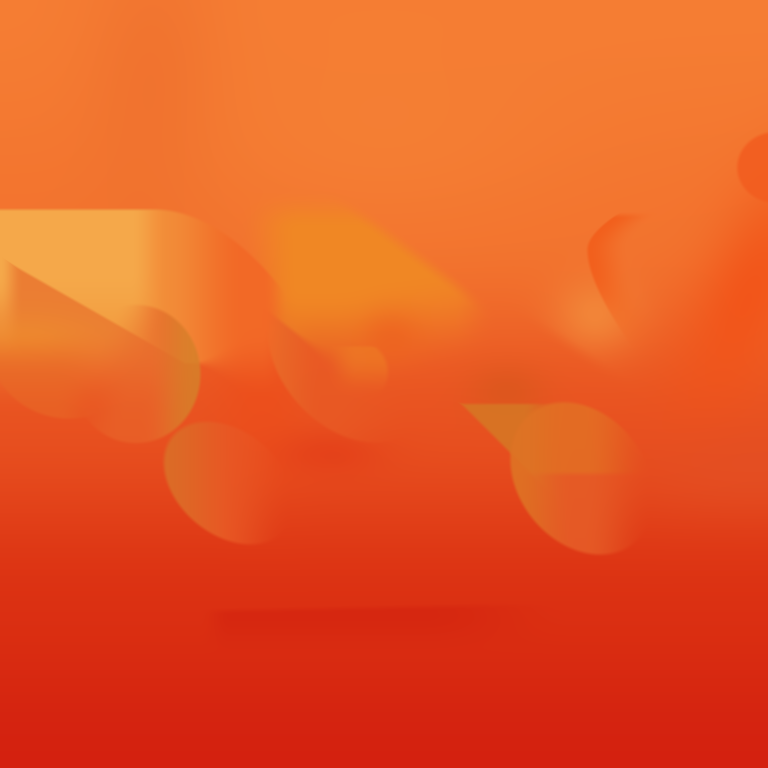
Give the GLSL for this background, as a WebGL 2 fragment shader.

```glsl
#version 300 es
precision highp float;
uniform vec2 u_resolution;
out vec4 fragColor;

// Soft coverage: 1 where d is negative, 0 where positive
float cover(float d, float soft) {
    return 1.0 - smoothstep(-soft, soft, d);
}

// Approximate signed distance to a rotated ellipse
float ellipse(vec2 p, vec2 center, vec2 radius, float angle) {
    float c = cos(angle), s = sin(angle);
    vec2 q = mat2(c, -s, s, c) * (p - center);
    return (length(q / radius) - 1.0) * min(radius.x, radius.y);
}

// Signed side of the line a-b, positive below it when a is on the left
float side(vec2 p, vec2 a, vec2 b) {
    vec2 d = normalize(b - a);
    return dot(p - a, vec2(-d.y, d.x));
}

float glow(vec2 p, vec2 center, vec2 radius) {
    vec2 q = (p - center) / radius;
    return exp(-dot(q, q));
}

// Vertical ramp from orange to deep red
vec3 backdrop(vec2 p) {
    vec3 c = mix(vec3(0.96, 0.49, 0.20), vec3(0.95, 0.45, 0.18), smoothstep(0.0, 0.34, p.y));
    c = mix(c, vec3(0.91, 0.32, 0.125), smoothstep(0.30, 0.57, p.y));
    c = mix(c, vec3(0.86, 0.19, 0.07), smoothstep(0.53, 0.80, p.y));
    c = mix(c, vec3(0.83, 0.13, 0.06), smoothstep(0.76, 1.0, p.y));
    c = mix(c, vec3(0.93, 0.42, 0.17), 0.6 * glow(p, vec2(0.2, 0.12), vec2(0.09, 0.2)));
    c = mix(c, vec3(0.96, 0.51, 0.21), 0.6 * glow(p, vec2(0.5, 0.18), vec2(0.25, 0.13)));
    // Red haze descending along the right side
    float haze = glow(vec2(p.x + 0.35 * (p.y - 0.4), p.y), vec2(0.97, 0.38), vec2(0.07, 0.15));
    c = mix(c, vec3(0.95, 0.32, 0.09), 0.85 * haze);
    return mix(c, vec3(0.89, 0.31, 0.14), 0.7 * glow(p, vec2(0.98, 0.61), vec2(0.16, 0.06)));
}

void main() {
    // Vertical axis runs downward from the top edge
    vec2 p = gl_FragCoord.xy / u_resolution;
    p.y = 1.0 - p.y;
    vec3 col = backdrop(p);

    // Soft shadows in the middle
    col = mix(col, vec3(0.93, 0.30, 0.10), 0.7 * glow(p, vec2(0.34, 0.52), vec2(0.06, 0.1)));
    col = mix(col, vec3(0.89, 0.23, 0.09), 0.6 * glow(p, vec2(0.43, 0.59), vec2(0.07, 0.03)));
    col = mix(col, vec3(0.85, 0.34, 0.11), 0.7 * glow(p, vec2(0.66, 0.51), vec2(0.05, 0.035)));

    // Central lobe, fading to the right
    float lobe = cover(ellipse(p, vec2(0.455, 0.465), vec2(0.125, 0.09), 0.85), 0.003);
    vec3 lobeColor = mix(vec3(0.91, 0.42, 0.16), vec3(0.91, 0.35, 0.14), smoothstep(0.35, 0.42, p.x));
    col = mix(col, lobeColor, 0.85 * lobe * smoothstep(0.54, 0.42, p.x) * smoothstep(0.38, 0.43, p.y));

    // Amber patch with a slanted upper edge
    float amber = cover(-side(p, vec2(0.45, 0.265), vec2(0.625, 0.395)), 0.012);
    amber *= smoothstep(0.31, 0.39, p.x) * smoothstep(0.245, 0.30, p.y) * smoothstep(0.65, 0.59, p.x);
    float below = side(p, vec2(0.355, 0.41), vec2(0.47, 0.50));
    amber *= cover(below, mix(0.004, 0.035, smoothstep(0.38, 0.50, p.x)));
    amber *= 1.0 - smoothstep(0.37, 0.51, p.y + 0.25 * max(p.x - 0.47, 0.0));
    col = mix(col, vec3(0.94, 0.53, 0.14), amber);

    // Curled tab inside the patch
    col = mix(col, vec3(0.93, 0.38, 0.12), 0.7 * glow(p, vec2(0.51, 0.44), vec2(0.04, 0.035)));
    float tab = cover(0.451 - p.y, 0.003) * cover(ellipse(p, vec2(0.455, 0.485), vec2(0.05, 0.045), 0.0), 0.004);
    col = mix(col, vec3(0.93, 0.47, 0.14), 0.75 * tab * smoothstep(0.425, 0.465, p.x) * smoothstep(0.52, 0.46, p.y));

    // Left cloud: flat top, drooping shoulder, slanted underside
    float shoulder = max(p.x - 0.2, 0.0);
    float top = 0.273 + 3.7 * shoulder * shoulder;
    float cloud = cover((top - p.y) / (1.0 + 3.0 * shoulder), 0.003);
    vec3 cloudColor = mix(vec3(0.96, 0.66, 0.29), vec3(0.95, 0.55, 0.22), smoothstep(0.17, 0.22, p.x));
    cloudColor = mix(cloudColor, vec3(0.95, 0.41, 0.15), smoothstep(0.21, 0.32, p.x));
    cloudColor = mix(cloudColor, vec3(0.94, 0.56, 0.20), 0.7 * smoothstep(0.35, 0.48, p.y) * smoothstep(0.24, 0.18, p.x));
    float under = min(0.35 + 0.57 * (p.x - 0.025), 0.473);
    float upper = cover(p.y - under, mix(0.003, 0.05, smoothstep(0.25, 0.34, p.x)));
    vec3 lowerColor = mix(vec3(0.92, 0.49, 0.20), vec3(0.93, 0.54, 0.18), glow(p, vec2(0.03, 0.45), vec2(0.10, 0.04)));
    float lower = smoothstep(0.54, 0.42, p.y) * smoothstep(0.25, 0.20, p.x);
    col = mix(col, lowerColor, cloud * lower);
    float leftEnd = smoothstep(0.03, 0.0, p.x) * smoothstep(0.48, 0.36, p.y);
    col = mix(col, cloudColor, cloud * max(upper, leftEnd) * smoothstep(0.375, 0.34, p.x));

    // Translucent lobes under the cloud
    float leftLobe = cover(ellipse(p, vec2(0.09, 0.445), vec2(0.105, 0.10), 0.0), 0.003);
    col = mix(col, vec3(0.91, 0.41, 0.15), 0.6 * leftLobe * smoothstep(0.43, 0.50, p.y) * smoothstep(0.14, 0.07, p.x));
    float leaf = cover(ellipse(p, vec2(0.177, 0.487), vec2(0.084, 0.09), 0.0), 0.003);
    leaf *= smoothstep(0.11, 0.18, p.x + 0.4 * (p.y - 0.5));
    vec3 leafColor = mix(vec3(0.91, 0.41, 0.17), vec3(0.84, 0.50, 0.16), smoothstep(0.19, 0.255, p.x));
    col = mix(col, leafColor, leaf * mix(0.55, 0.85, smoothstep(0.18, 0.23, p.x)));

    // Tilted ellipse fading to the right
    float bead = cover(ellipse(p, vec2(0.298, 0.629), vec2(0.095, 0.067), 0.7), 0.003);
    vec3 beadColor = mix(vec3(0.86, 0.42, 0.15), vec3(0.91, 0.34, 0.14), smoothstep(0.21, 0.31, p.x));
    col = mix(col, beadColor, bead * smoothstep(0.38, 0.28, p.x));

    // Right lobe with a pointed olive wing
    float wing = max(0.526 - p.y, side(p, vec2(0.605, 0.53), vec2(0.68, 0.605)));
    col = mix(col, vec3(0.84, 0.46, 0.14), 0.9 * cover(wing, 0.003) * smoothstep(0.73, 0.68, p.x));
    float pod = cover(ellipse(p, vec2(0.758, 0.623), vec2(0.108, 0.083), 0.9), 0.003);
    vec3 podColor = mix(vec3(0.89, 0.43, 0.14), vec3(0.90, 0.36, 0.15), smoothstep(0.612, 0.622, p.y));
    podColor = mix(vec3(0.87, 0.45, 0.14), podColor, smoothstep(0.67, 0.75, p.x));
    col = mix(col, podColor, 0.9 * pod * smoothstep(0.85, 0.76, p.x));

    // Pale patch and red hook at the upper right
    float pale = glow(p, vec2(0.775, 0.41), vec2(0.055, 0.05));
    pale *= cover(side(p, vec2(0.72, 0.435), vec2(0.80, 0.49)), 0.012);
    col = mix(col, vec3(0.95, 0.54, 0.23), 0.85 * pale);
    float drop = p.y - 0.325;
    float edge = 0.765 + (drop < 0.0 ? 18.0 : 5.2) * drop * drop / (1.0 + 8.0 * abs(drop)) * 1.4;
    float hook = smoothstep(-0.003, 0.003, p.x - edge) * smoothstep(0.055, 0.0, p.x - edge);
    hook *= smoothstep(0.275, 0.285, p.y) * smoothstep(0.47, 0.34, p.y);
    col = mix(col, vec3(0.95, 0.36, 0.10), 0.85 * hook);

    // Disc at the right border and dark strip near the bottom
    float disc = cover(ellipse(p, vec2(1.01, 0.218), vec2(0.05, 0.046), 0.0), 0.003);
    col = mix(col, vec3(0.95, 0.36, 0.12), 0.85 * disc);
    float strip = smoothstep(0.788, 0.798, p.y + 0.02 * (p.x - 0.4)) * smoothstep(0.86, 0.80, p.y);
    strip *= smoothstep(0.26, 0.30, p.x) * smoothstep(0.74, 0.55, p.x);
    col = mix(col, vec3(0.83, 0.14, 0.06), 0.7 * strip);

    fragColor = vec4(col, 1.0);
}
```
